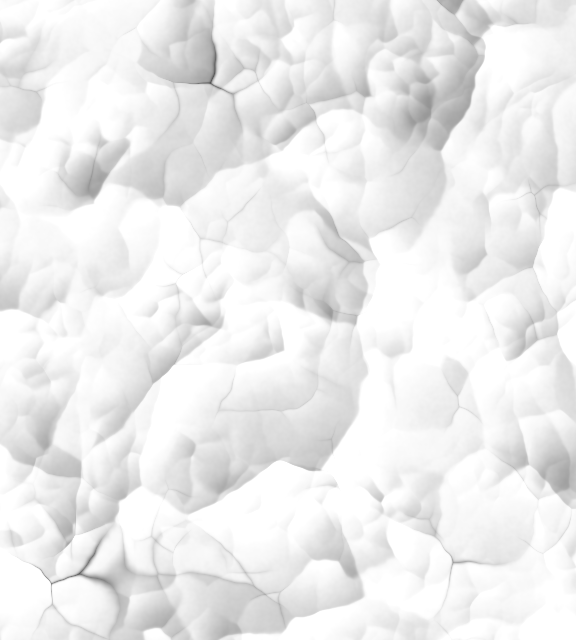
A WebGL 2 fragment shader for this texture:

```glsl
#version 300 es
precision highp float;

uniform vec2 u_resolution;
out vec4 fragColor;

vec2 hash2(vec2 p) {
  vec3 h = fract(p.xyx * vec3(0.1031, 0.1030, 0.0973));
  h += dot(h, h.yzx + 33.33);
  return fract((h.xx + h.yz) * h.zy);
}

float gradientDot(vec2 cell, vec2 offset) {
  float angle = 6.2832 * hash2(cell).x;
  return dot(vec2(cos(angle), sin(angle)), offset);
}

float gradientNoise(vec2 p) {
  vec2 i = floor(p), f = fract(p);
  vec2 u = f * f * f * (f * (f * 6.0 - 15.0) + 10.0);
  vec2 e = vec2(1.0, 0.0);
  return mix(mix(gradientDot(i, f), gradientDot(i + e, f - e), u.x),
             mix(gradientDot(i + e.yx, f - e.yx), gradientDot(i + 1.0, f - 1.0), u.x), u.y);
}

vec2 warp(vec2 p) {
  return vec2(gradientNoise(p), gradientNoise(p + 57.3));
}

// Tilted facets from soft Voronoi cells: x = shade, y = crease line
vec2 facets(vec2 p, float sharpness) {
  vec2 home = floor(p);
  float nearest = 8.0, total = 0.0, shade = 0.0;
  for (int j = -2; j <= 2; j++) {
    for (int i = -2; i <= 2; i++) {
      vec2 cell = home + vec2(i, j);
      vec2 spread = hash2(cell + 11.7), tilt = hash2(cell + 83.1);
      vec2 q = p - cell - hash2(cell);

      // Each cell stretches along its own axis
      float angle = 0.5 + 2.4 * spread.x;
      vec2 axis = vec2(cos(angle), sin(angle));
      vec2 local = vec2(dot(q, axis), dot(q, vec2(-axis.y, axis.x)));
      local *= vec2(0.72, 1.3);
      float d = dot(local, local);

      float closest = min(nearest, d);
      float keep = exp(sharpness * (closest - nearest));
      float weight = exp(sharpness * (closest - d));
      float tone = dot(q, vec2(-0.75, 0.6) + 1.5 * (tilt - 0.5)) + 0.8 * (spread.y - 0.5);
      total = total * keep + weight;
      shade = shade * keep + weight * tone;
      nearest = closest;
    }
  }
  return vec2(shade / total, 1.0 - 1.0 / total);
}

void main() {
  vec2 uv = gl_FragCoord.xy / u_resolution.y;

  // Kinked sheet coordinates
  vec2 p = uv + 0.035 * warp(uv * 5.0 + 3.1);
  p += 0.012 * warp(uv * 17.0 + 9.4) + 0.003 * warp(uv * 55.0);

  // Folds at three sizes, the finer ones gathered in patches
  vec2 broad = facets(p * 6.5 + 4.2, 60.0);
  vec2 middle = facets(p * 12.0 + 31.7, 34.0);
  vec2 fine = facets(p * 24.0 + 72.3, 17.0);
  float middlePatch = smoothstep(-0.45, 0.4, gradientNoise(uv * 5.0 + 21.0));
  float finePatch = smoothstep(-0.3, 0.45, gradientNoise(uv * 7.0 + 44.0));

  float tone = mix(0.968, 0.925, smoothstep(0.0, 1.0, uv.y));
  tone += 0.07 * gradientNoise(uv * 3.0 + 15.0);
  tone += 0.15 * broad.x + 0.19 * middlePatch * middle.x + 0.13 * finePatch * fine.x;

  // Thin shadows in the creases, deep in a few places
  float depth = gradientNoise(uv * 4.5 + 63.0);
  tone -= broad.y * (0.30 * smoothstep(0.0, 0.4, depth) + 0.7 * smoothstep(0.35, 0.55, depth));
  tone -= 0.22 * middle.y * smoothstep(0.0, 0.45, gradientNoise(uv * 9.0 + 28.0));
  tone += 0.08 * fine.y * finePatch * gradientNoise(uv * 20.0);

  // Paper fibre
  tone += 0.012 * gradientNoise(uv * 150.0) + 0.015 * gradientNoise(uv * 60.0);

  // Soft shoulder into white
  tone = tone - 0.5 * max(tone - 0.965, 0.0);
  fragColor = vec4(vec3(clamp(tone, 0.08, 1.0)), 1.0);
}
```
